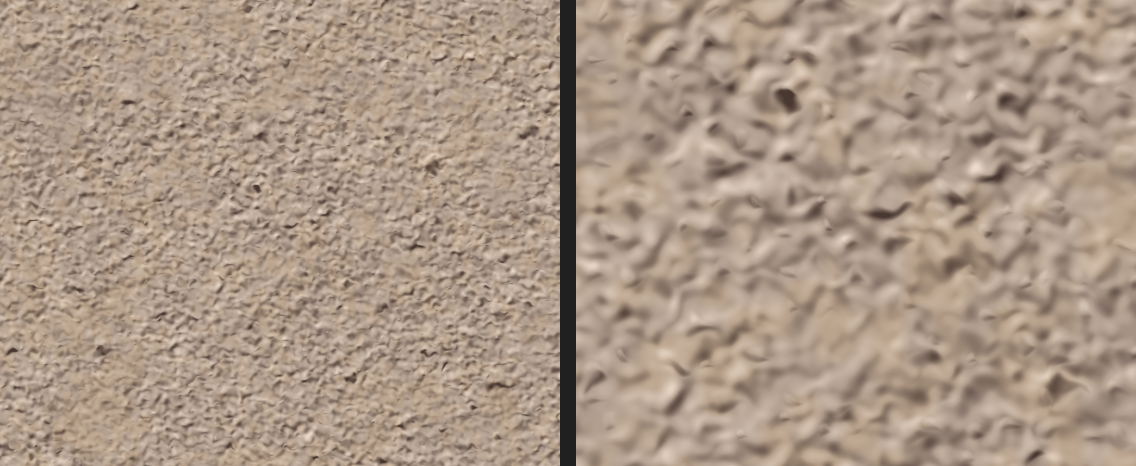
Left, the full canvas; right, a detail of the centre.
Give the GLSL for this texture, as a Shadertoy shader.

```glsl
const vec3 WARM_SAND = vec3(0.722, 0.632, 0.543);
const vec3 GREY_SAND = vec3(0.686, 0.613, 0.556);
const vec3 SHADE = vec3(0.250, 0.185, 0.160);
const vec3 PALE = vec3(0.925, 0.860, 0.800);
const vec2 TO_LIGHT = vec2(-0.51, 0.86);

const float GRIT_FREQ = 102.0;     // grains per canvas height
const float GRAVEL_CELL = 0.027;   // spacing of small stones
const float ROCK_CELL = 0.066;     // spacing of large stones
const float GRAVEL_DENSITY = 0.70;
const float ROCK_DENSITY = 0.25;
const float RELIEF = 0.98;
const float SPECKLE = 0.34;        // brightness spread between grains
const float BROAD = 0.30;          // brightness spread between clumps
const float WARP = 0.008;

vec4 hash4(vec2 p) {
    vec4 q = fract(p.xyxy * vec4(0.1031, 0.1030, 0.0973, 0.1099));
    q += dot(q, q.wzxy + 33.33);
    return fract((q.xxyz + q.yzzw) * q.zywx);
}

float noise(vec2 p) {
    vec2 i = floor(p), f = fract(p);
    f = f * f * (3.0 - 2.0 * f);
    float low = mix(hash4(i).x, hash4(i + vec2(1, 0)).x, f.x);
    float high = mix(hash4(i + vec2(0, 1)).x, hash4(i + vec2(1, 1)).x, f.x);
    return mix(low, high, f.y);
}

mat2 rotation(float a) {
    float c = cos(a), s = sin(a);
    return mat2(c, s, -s, c);
}

// Height of the loose grit: two rotated octaves
float gritHeight(vec2 p) {
    vec2 q = p * vec2(0.92, 1.08) * GRIT_FREQ;
    return 0.65 * noise(rotation(0.6) * q + 40.0)
         + 0.55 * noise(rotation(-0.4) * q * 0.6 + 90.0);
}

// Scattered stones: x = lit face, y = cast shadow
vec2 stones(vec2 p, float cell, float density, float seed) {
    vec2 g = p / cell, id = floor(g), result = vec2(0.0);
    for (int y = -1; y <= 1; y++)
    for (int x = -1; x <= 1; x++) {
        vec2 c = id + vec2(x, y);
        vec4 rnd = hash4(c + seed);
        if (rnd.w > density) continue;
        float size = mix(0.15, 0.36, rnd.z * rnd.z);
        vec2 d = (g - c - 0.15 - 0.7 * rnd.xy) / size;

        // Rounded stone, brightest on the side facing the light
        vec2 e = rotation(rnd.x * 6.28) * d * vec2(0.85, 1.2);
        float body = 1.0 - smoothstep(0.35, 1.2, length(e));
        float face = body * clamp(0.6 + 0.6 * dot(d, TO_LIGHT), 0.0, 1.0);

        // Flat shadow that tapers to the right, of varied depth
        vec2 s = d - vec2(0.35, -0.6);
        s.y *= 1.6 + 1.0 * clamp(s.x, -0.5, 1.3);
        float reach = length(s * vec2(mix(0.6, 1.0, rnd.y), 1.0));
        float shadow = 1.0 - smoothstep(0.2, 1.15, reach);
        shadow *= mix(0.55, 1.2, rnd.x);
        result = max(result, vec2(face, shadow * (1.0 - 0.8 * face)));
    }
    return result;
}

void mainImage(out vec4 fragColor, in vec2 fragCoord) {
    vec2 p = fragCoord / iResolution.y + 3.0;
    vec2 warp = vec2(noise(p * 75.0), noise(p * 75.0 + 31.0)) - 0.5;
    vec2 ragged = p + WARP * warp;

    // Bare sandy patches among rougher ground
    float patches = 0.5 * noise(p * 5.5) + 0.5 * noise(p * 14.0 + 17.0);
    float rough = mix(0.65, 1.15, smoothstep(0.25, 0.60, patches));

    // Side lit grit
    vec2 towardLight = TO_LIGHT * 0.8 / GRIT_FREQ;
    float slope = gritHeight(ragged) - gritHeight(ragged + towardLight);
    float tone = RELIEF * slope;

    // Grains of unequal brightness, and wider clumps of them
    float grain = noise(rotation(0.9) * p * 125.0 + 60.0);
    float clump = 0.7 * noise(rotation(0.3) * p * 36.0 + 5.0) + 0.3 * noise(p * 13.0 + 8.0);
    tone += SPECKLE * (grain - 0.5);
    tone *= rough;
    tone += BROAD * (clump - 0.5);

    // Small gravel, then sparse rocks with deep shadows
    vec2 gravel = stones(ragged, GRAVEL_CELL, GRAVEL_DENSITY, 11.0);
    vec2 rocks = stones(ragged + WARP * warp, ROCK_CELL, ROCK_DENSITY, 57.0);
    tone += rough * (0.32 * gravel.x - 0.34 * gravel.y);
    tone += 0.40 * rocks.x - 0.80 * rocks.y;

    // Sand hue drifts between warm and grey
    float greyness = 0.6 * noise(p * 48.0 + 71.0) + 0.4 * noise(p * 12.0 + 23.0);
    greyness = smoothstep(0.25, 0.75, greyness + 0.2 * (rough - 0.9));
    vec3 colour = mix(WARM_SAND, GREY_SAND, greyness);
    colour = mix(colour, SHADE, clamp(-tone, 0.0, 0.92));
    colour = mix(colour, PALE, clamp(tone, 0.0, 1.0));
    fragColor = vec4(colour, 1.0);
}
```
